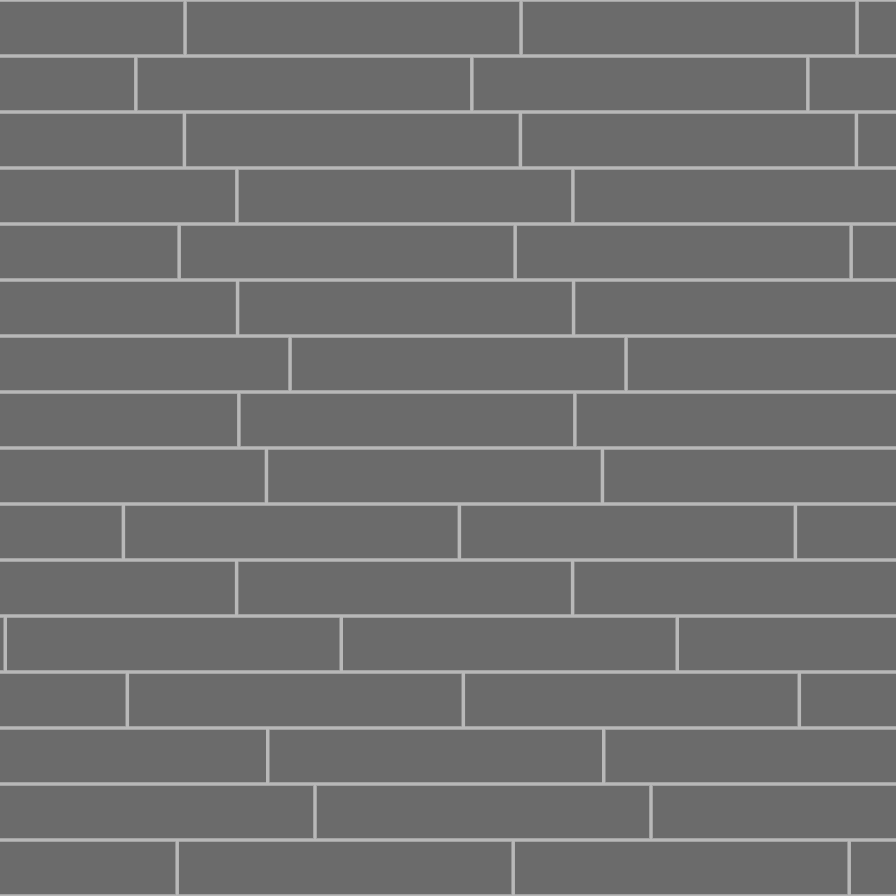
This pattern is drawn by a WebGL 1 fragment shader. Its source:

```glsl
precision highp float;

// Long grey planks in sixteen flat courses with thin pale joints.
// Each course is a repeated plank six times as long as it is high,
// slid sideways by a hash of its row; joints come from edge distances.

uniform vec2 u_resolution;

float hash(float n) {
  return fract(sin(n * 12.9898 + 4.137) * 43758.5453);
}

// Distance to the nearest whole multiple of a period
float gridDistance(float x, float period) {
  return abs(fract(x / period + 0.5) - 0.5) * period;
}

void main() {
  vec2 uv = gl_FragCoord.xy / u_resolution.y;
  float pixel = 1.0 / u_resolution.y;

  // Courses and their random sideways shift
  float courseHeight = 1.0 / 16.0;
  float plankLength = 6.0 * courseHeight;
  float row = floor(uv.y / courseHeight);
  float shift = hash(row) * plankLength;

  // Nearest joint, bed or upright, with a box-filtered edge
  float bed = gridDistance(uv.y, courseHeight);
  float upright = gridDistance(uv.x - shift, plankLength);
  float jointHalfWidth = 1.0 / 512.0;
  float joint = clamp((jointHalfWidth - min(bed, upright)) / pixel + 0.5, 0.0, 1.0);

  vec3 plankColor = vec3(0.42);
  vec3 jointColor = vec3(0.72);
  gl_FragColor = vec4(mix(plankColor, jointColor, joint), 1.0);
}
```
